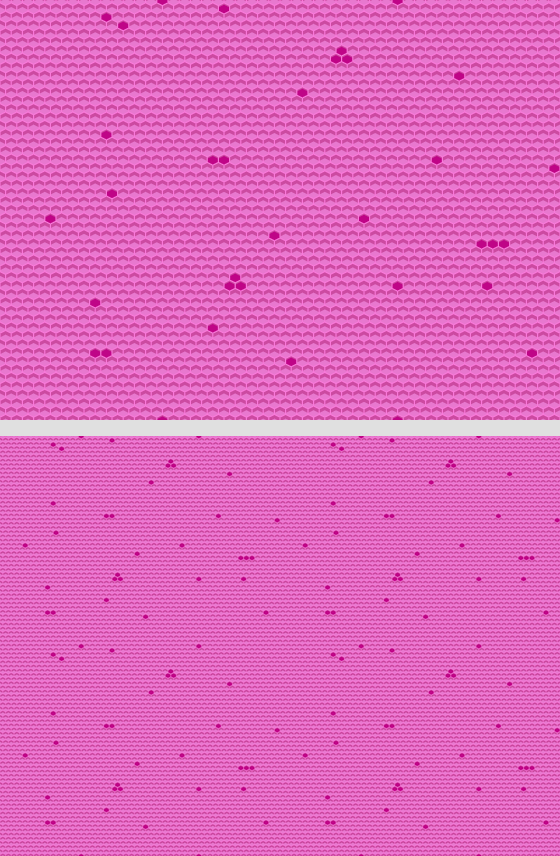
Top: one tile. Bottom: repeated 2 by 2.
Give the GLSL for this pattern, as a WebGL 1 fragment shader.

```glsl
precision highp float;

uniform vec2 u_resolution;

vec2 hash2(vec2 p) {
  return fract(sin(vec2(dot(p, vec2(12.7, 31.1)), dot(p, vec2(26.9, 18.3))) + 1.7) * 437.58);
}

// Signed distance inside a squashed hexagon, in column widths
float hexInside(vec2 d) {
  d = abs(d);
  return min(0.5 - d.x, (0.5 - 0.75 * d.y - 0.5 * d.x) * 0.894);
}

// One seed cell per 10 x 10 block; even rows sit half a column over
vec2 seedCell(vec2 block) {
  vec2 cell = block * 10.0 + floor(hash2(block) * 10.0);
  cell.x += 0.5 * (1.0 - mod(cell.y, 2.0));
  return cell;
}

// Some seeds grow into a pair, a triangle or a row of three
bool isFilled(vec2 cell) {
  bool filled = false;
  for (int i = 0; i < 4; i++) {
    vec2 member = i == 0 ? vec2(0.0) : i == 1 ? vec2(1.0, 0.0) : i == 2 ? vec2(0.5, 1.0) : vec2(2.0, 0.0);
    vec2 origin = mod(cell - member, 50.0);
    vec2 block = floor(origin / 10.0);
    bool cluster = mod(2.0 * block.x + block.y, 5.0) < 0.5;
    bool triangle = block.x > 1.5 && block.x < 3.5;
    bool present = i == 0 || (cluster && (i == 1 || (i == 2 && triangle) || (i == 3 && block.x > 3.5)));
    if (present && distance(origin, seedCell(block)) < 0.1) filled = true;
  }
  return filled;
}

float cover(float dist, float pixel) {
  return clamp(dist / pixel + 0.5, 0.0, 1.0);
}

void main() {
  vec2 p = gl_FragCoord.xy / u_resolution * 50.0;
  float pixel = 50.0 / u_resolution.x;

  // Nearest centre among odd rows and shifted even rows
  vec2 odd = vec2(floor(p.x + 0.5), 2.0 * floor(p.y * 0.5) + 1.0);
  vec2 even = vec2(floor(p.x) + 0.5, 2.0 * floor(p.y * 0.5 + 0.5));
  vec2 centre = hexInside(p - odd) > hexInside(p - even) ? odd : even;
  vec2 d = p - centre;

  // Shaded upper wall above the cell floor
  bool filled = isFilled(mod(centre, 50.0));
  float belowRoof = (0.5 - 0.75 * d.y - 0.5 * abs(d.x)) * 0.894;
  vec3 wall = vec3(0.80, 0.29, 0.63);
  vec3 ground = filled ? vec3(0.75, 0.02, 0.53) : vec3(0.91, 0.47, 0.81);
  vec3 color = mix(wall, ground, cover(belowRoof - (filled ? 0.15 : 0.336), pixel));

  // Bright rim between cells
  color = mix(vec3(0.98, 0.48, 0.86), color, cover(hexInside(d) - 0.051, pixel));
  gl_FragColor = vec4(color, 1.0);
}
```
